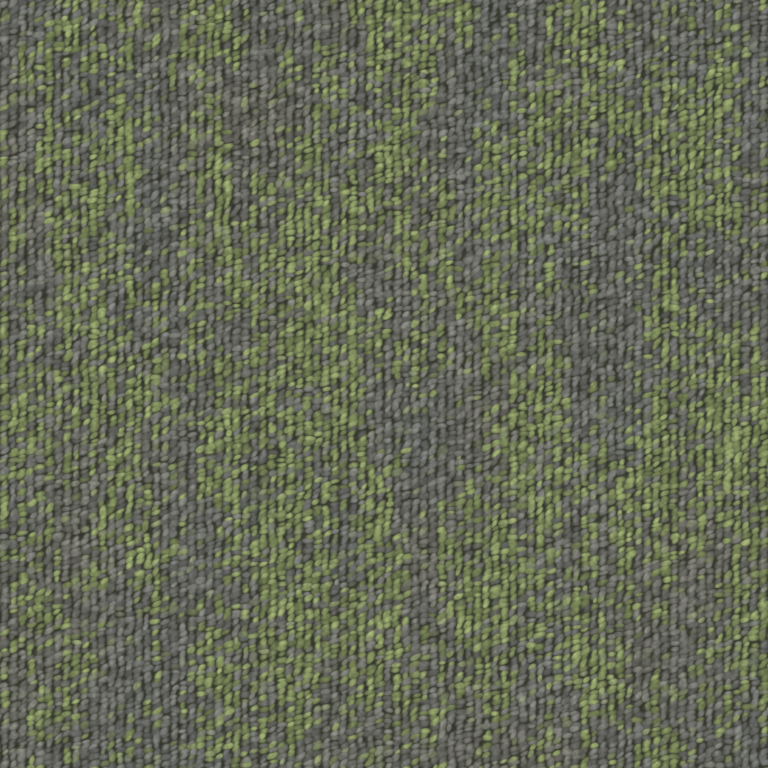
A WebGL 2 fragment shader for this texture:

```glsl
#version 300 es
precision highp float;
// Loop-pile carpet: small slanted yarn loops in narrow, uneven columns.
// Each loop is a domed ellipse; neighbours blend softly and gaps are shaded.
// Tall, ragged noise patches decide how often a loop is green, not grey.

#define COLUMNS 86.0
#define ROWS 142.0
#define LOOP_AXES vec2(0.64, 0.38)
#define LOOP_TILT 0.70
#define JITTER 0.50
#define GREEN_RANGE vec2(0.31, 0.70)
#define SHADOW vec3(0.215, 0.220, 0.182)
#define WARM_GREY vec3(0.468, 0.467, 0.435)
#define COOL_GREY vec3(0.448, 0.456, 0.446)
#define GREEN vec3(0.530, 0.584, 0.384)
#define FIBRE 0.20

uniform vec2 u_resolution;
out vec4 fragColor;

float hash(vec2 p) {
    vec3 q = fract(vec3(p.xyx) * 0.1031);
    q += dot(q, q.yzx + 33.33);
    return fract((q.x + q.y) * q.z);
}

float noise(vec2 p) {
    vec2 cell = floor(p);
    vec2 f = fract(p);
    f = f * f * (3.0 - 2.0 * f);
    float low = mix(hash(cell), hash(cell + vec2(1, 0)), f.x);
    float high = mix(hash(cell + vec2(0, 1)), hash(cell + vec2(1, 1)), f.x);
    return mix(low, high, f.y);
}

// Chance that a loop at this place is green; columns start at uneven heights.
float greenChance(vec2 uv, float column) {
    vec2 p = uv + vec2(0.0, 0.09 * (hash(vec2(column, 71.0)) - 0.5));
    float patches = 0.25 * noise(p * vec2(9.0, 5.0) + 13.0)
                  + 0.37 * noise(p * vec2(20.0, 8.0) + 47.0)
                  + 0.38 * noise(p * vec2(48.0, 16.0) + 91.0);
    patches += 0.14 * (hash(vec2(column, 29.0)) - 0.5);
    return mix(0.06, 0.78, smoothstep(GREEN_RANGE.x, GREEN_RANGE.y, patches));
}

vec3 yarnColour(vec2 id, vec2 uv) {
    float cool = noise(uv * vec2(11.0, 7.0) + 150.0);
    vec3 grey = mix(WARM_GREY, COOL_GREY, cool);
    float pick = greenChance(uv, id.x) - hash(id + 220.0);
    float greenness = smoothstep(-0.12, 0.12, pick);
    return mix(grey, GREEN, greenness) * mix(0.80, 1.12, hash(id + 430.0));
}

vec3 carpet(vec2 uv) {
    vec2 grid = vec2(COLUMNS, ROWS);
    float aspect = COLUMNS / ROWS;

    // Bend the columns a little so that no row stays straight.
    vec2 bend = vec2(noise(uv * 46.0 + 7.0), noise(uv * 46.0 + 63.0)) - 0.5;
    vec2 p = uv * grid + bend * vec2(0.35, 0.8);
    float height = -1.0;
    vec4 blend = vec4(0);
    float light = 0.0;

    // Weigh the neighbouring loops by how far each one rises.
    for (int i = -1; i <= 1; i++) {
        float column = floor(p.x) + float(i);
        float shift = hash(vec2(column, 5.0));
        for (int j = -1; j <= 1; j++) {
            vec2 id = vec2(column, floor(p.y - shift) + float(j));
            vec2 wobble = vec2(hash(id + 11.0), hash(id + 57.0)) - 0.5;
            vec2 centre = id + 0.5 + vec2(0.0, shift);
            centre += JITTER * wobble * vec2(0.6, 1.0);
            vec2 d = (p - centre) * vec2(1.0, aspect);
            float angle = LOOP_TILT + 1.1 * (hash(id + 83.0) - 0.5);
            float c = cos(angle);
            float s = sin(angle);
            vec2 turned = vec2(c * d.x + s * d.y, c * d.y - s * d.x);
            vec2 size = LOOP_AXES * mix(0.78, 1.18, hash(id + 101.0));
            vec2 e = turned / size;
            float dome = 1.0 - dot(e, e) + 0.3 * (hash(id + 137.0) - 0.5);
            if (dome < -1.0) continue;
            float weight = exp(5.0 * dome);
            blend += weight * vec4(yarnColour(id, centre / grid), 1.0);
            light += weight * e.y;
            height = max(height, dome);
        }
    }
    vec3 yarn = blend.rgb / max(blend.a, 0.0001);
    light /= max(blend.a, 0.0001);

    // Shade the loop, its lit upper side, the grooves and the fibres.
    float shade = smoothstep(-0.55, 1.0, height) + 0.12 * light;
    shade *= 0.97 + 0.07 * cos(6.2832 * (p.x - 0.5));
    vec3 colour = mix(SHADOW, yarn, clamp(shade, 0.0, 1.1));
    float fibre = noise(uv * 270.0) - 0.5;
    return colour * (1.0 + FIBRE * fibre);
}

void main() {
    // Four samples per pixel smooth the loop edges.
    vec3 sum = vec3(0);
    for (int k = 0; k < 4; k++) {
        vec2 offset = vec2(k & 1, k >> 1) * 0.5 - 0.25;
        sum += carpet((gl_FragCoord.xy + offset) / u_resolution.y);
    }
    fragColor = vec4(sum * 0.25, 1.0);
}
```
